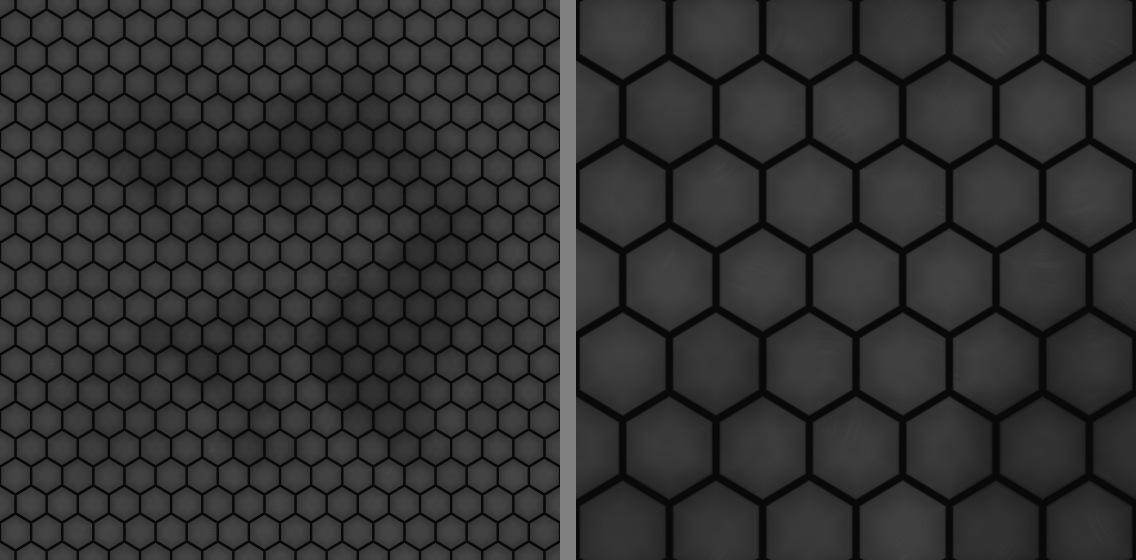
Left, the full canvas; right, a detail of the centre.
Write a Shadertoy shader that draws this pattern.

```glsl
// Worn charcoal hexagon tiles with dark joints, soft grime and faint scratches.

vec3 hash3(vec2 p) {
    vec3 h = fract(p.xyx * vec3(0.1031, 0.1030, 0.0973));
    h += dot(h, h.yxz + 33.33);
    return fract((h.xxy + h.yzz) * h.zyx);
}

// Soft cellular noise that wraps after n cells.
float cellNoise(vec2 uv, float n) {
    vec2 g = uv * n, base = floor(g);
    float sum = 0.02, total = 0.04;
    for (int j = -1; j <= 1; j++) {
        for (int i = -1; i <= 1; i++) {
            vec2 cell = base + vec2(i, j);
            vec3 h = hash3(mod(cell, n) + n * 3.7);
            vec2 d = g - cell - h.xy;
            float w = pow(max(0.0, 1.0 - dot(d, d)), 3.0);
            sum += w * h.z;
            total += w;
        }
    }
    return sum / total;
}

// Curved hairlines in a random direction for each tile.
float scratches(vec2 q, vec3 seed) {
    float a = seed.x * 6.2832;
    vec2 r = mat2(cos(a), sin(a), -sin(a), cos(a)) * q;
    float v = r.y + 0.12 * sin(r.x * 4.0 + seed.y * 6.0);
    float line = sin(v * 38.0 + 5.0 * sin(v * 15.0 + seed.z * 6.0));
    return smoothstep(0.8, 1.0, line) * smoothstep(0.1, 0.9, sin(r.x * 7.0 + seed.z * 9.0));
}

void mainImage(out vec4 fragColor, in vec2 fragCoord) {
    vec2 uv = fragCoord / iResolution.xy;
    float pixel = 18.0 / iResolution.x;

    // 18 tiles across, 20 staggered rows down.
    vec2 period = vec2(1.0, 1.7320508);
    vec2 p = uv * vec2(18.0, 10.0) * period;
    vec2 a = mod(p + 0.5 * period, period) - 0.5 * period;
    vec2 b = mod(p, period) - 0.5 * period;
    vec2 q = dot(a, a) < dot(b, b) ? a : b;
    vec2 id = mod(round((p - q) / period * 2.0), vec2(36.0, 20.0));
    vec3 seed = hash3(id + 5.0);
    vec2 m = abs(q);
    float edge = 0.5 - max(m.x, 0.5 * m.x + 0.8660254 * m.y);

    // Broad grime gathers inside the sheet; finer layers break it up.
    vec2 border = sin(3.14159265 * uv);
    float inside = smoothstep(0.05, 0.75, border.x * border.y);
    float broad = 0.65 * cellNoise(uv, 7.0) + 0.35 * cellNoise(uv, 16.0);
    float fine = cellNoise(uv, 47.0);
    float grain = cellNoise(uv, 150.0);
    float grime = smoothstep(0.32, 0.78, broad + 0.12 * (fine - 0.5)) * mix(0.15, 1.0, inside);

    // Tile face: lighter centre, dim rim and a thin worn bevel.
    float face = mix(0.208, 0.254, smoothstep(0.04, 0.36, edge));
    face += 0.008 * (seed.z - 0.5) + 0.012 * (1.0 - inside);
    face *= 1.0 - 0.25 * grime - 0.3 * exp(-edge * 24.0) * (0.5 + grime);
    face += 0.012 * exp(-pow((edge - 0.085) / 0.014, 2.0)) * fine;
    face += 0.010 * (fine - 0.5) + 0.008 * (grain - 0.5);
    face += 0.014 * scratches(q, seed) * smoothstep(0.3, 0.8, fine);

    // Joint between tiles.
    float soft = max(0.014, 0.6 * pixel);
    float shade = mix(0.035, face, smoothstep(0.04 - soft, 0.04 + soft, edge));
    fragColor = vec4(vec3(shade), 1.0);
}
```
